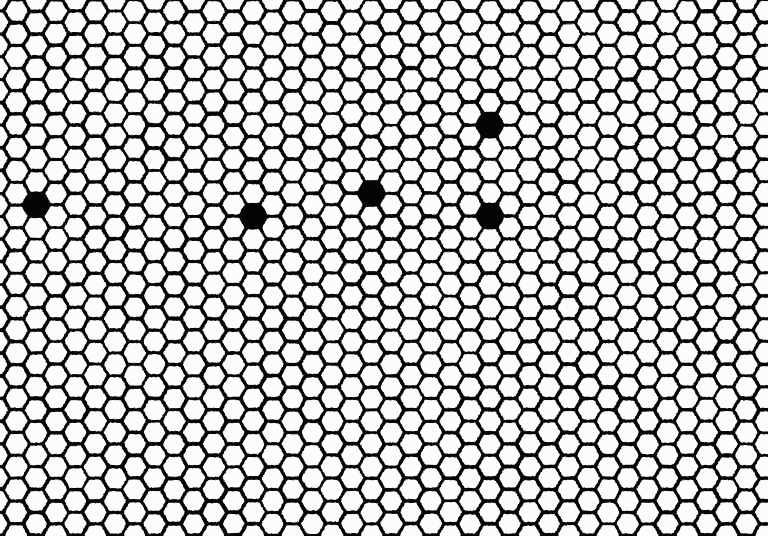
This pattern is drawn by a Shadertoy shader. Its source:

```glsl
// Black honeycomb mesh on white, with five round blots sitting on cells.
// A flat-topped hexagon lattice one row pitch high is cut by a hexagon
// distance; hashes vary each cell and roughen the inked edges.

float hash(vec2 p) {
    return fract(sin(dot(p, vec2(127.1, 311.7))) * 43758.5453);
}

float valueNoise(vec2 p) {
    vec2 i = floor(p), f = fract(p);
    f = f * f * (3.0 - 2.0 * f);
    return mix(mix(hash(i), hash(i + vec2(1, 0)), f.x),
               mix(hash(i + vec2(0, 1)), hash(i + vec2(1, 1)), f.x), f.y);
}

// Offset from the centre of the nearest cell
vec2 hexOffset(vec2 p) {
    vec2 period = vec2(1.7320508, 1.0);
    vec2 a = mod(p + 0.5 * period, period) - 0.5 * period;
    vec2 b = mod(p, period) - 0.5 * period;
    return dot(a, a) < dot(b, b) ? a : b;
}

// Flat-topped hexagon radius, with slightly blunted corners
float hexRadius(vec2 q) {
    vec2 a = abs(q);
    float hexagon = max(a.y, dot(a, vec2(0.8660254, 0.5)));
    return max(hexagon, 0.9 * length(q));
}

void mainImage(out vec4 fragColor, in vec2 fragCoord) {
    // Row pitch is the unit of length
    float pixel = 23.53 / iResolution.y;
    vec2 p = fragCoord * pixel - vec2(0.722, 0.04);

    // Cell offset and a stable index for its variation
    vec2 q = hexOffset(p);
    vec2 cell = round((p - q) / vec2(0.8660254, 0.5));
    vec2 jitter = vec2(hash(cell), hash(cell + 17.3)) - 0.5;
    float rough = 0.04 * (valueNoise(p * 15.0) - 0.5);

    // Open hole of the mesh, negative inside
    float size = 0.425 + 0.02 * (hash(cell + 41.7) - 0.5);
    float hole = hexRadius(q - 0.025 * jitter) - size + rough;

    // Blots, given as column and row of the lattice
    vec2 blots[5] = vec2[5](vec2(1, 14.5), vec2(12, 14), vec2(18, 15),
                            vec2(24, 14), vec2(24, 18));
    float blot = 1e3;
    for (int i = 0; i < 5; i++) {
        vec2 d = p - blots[i] * vec2(0.8660254, 1.0);
        blot = min(blot, mix(length(d), hexRadius(d), 0.25) - 0.585);
    }

    // Ink covers the mesh and the blots
    float edge = 0.65 * pixel;
    float ink = smoothstep(-edge, edge, max(hole, -blot - rough));
    fragColor = vec4(vec3(mix(0.99, 0.02, ink)), 1.0);
}
```
